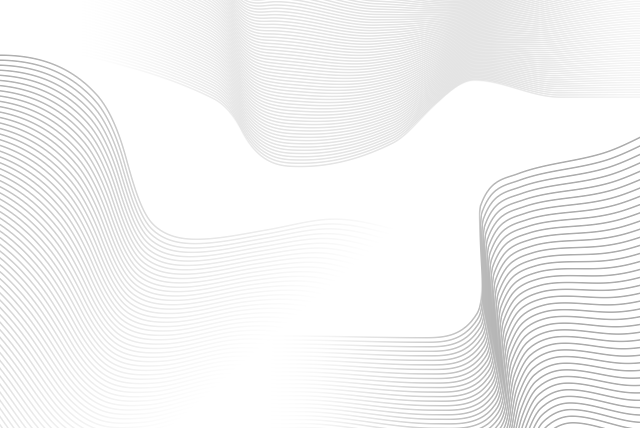
A Shadertoy shader for this background:

```glsl
// Three translucent ribbons of fine grey lines flowing over a white ground.
// Each ribbon blends a leading edge into a trailing edge, both cubic splines,
// and strokes evenly spaced levels of that blend; steep folds pack the lines.

const vec3 PAPER = vec3(1.0);
const vec3 INK = vec3(0.12);
const float HALF_STROKE = 0.00105;   // all lengths are in canvas heights
const float SOFTNESS = 0.75;         // filter radius in output samples
const float MAX_DENSITY = 0.6;       // ink limit where lines merge in a fold

const float LEFT_LINES = 58.0;
const float RIGHT_LINES = 36.0;
const float TOP_LINES = 50.0;
const float LEFT_INK = 0.62;
const float RIGHT_INK = 0.62;
const float TOP_INK = 0.2;
const float LEFT_SHEAR = -0.3;       // shears tilt each fold off the vertical
const float RIGHT_SHEAR = 0.2;
const float SHEAR_DEPTH = 0.586;

// Spline knots: sheared position across, depth below the top, slope
const int KNOTS = 8;
const vec3 LEFT_LEAD[KNOTS] = vec3[KNOTS](
    vec3(-0.137, 0.129, 0.0), vec3(0.116, 0.221, 0.83),
    vec3(0.227, 0.365, 1.73), vec3(0.343, 0.527, 0.71),
    vec3(0.451, 0.559, 0.0), vec3(0.61, 0.537, -0.18),
    vec3(0.759, 0.512, 0.0), vec3(0.903, 0.535, 0.23));
const vec3 LEFT_TRAIL[KNOTS] = vec3[KNOTS](
    vec3(-0.137, 0.8, 0.5), vec3(0.116, 1.0, 1.0),
    vec3(0.227, 1.1, 0.7), vec3(0.343, 1.15, 0.25),
    vec3(0.451, 1.15, -0.1), vec3(0.61, 1.11, 0.0),
    vec3(0.759, 1.17, 0.6), vec3(0.903, 1.27, 0.6));
const vec3 RIGHT_LEAD[KNOTS] = vec3[KNOTS](
    vec3(0.625, 0.785, 0.0), vec3(0.938, 0.789, 0.0),
    vec3(1.084, 0.734, -1.2), vec3(1.116, 0.625, -7.0),
    vec3(1.145, 0.479, -1.8), vec3(1.246, 0.406, -0.35),
    vec3(1.451, 0.359, -0.28), vec3(1.555, 0.318, -0.45));
const vec3 RIGHT_TRAIL[KNOTS] = vec3[KNOTS](
    vec3(0.625, 1.12, 0.0), vec3(0.938, 1.17, 0.0),
    vec3(1.05, 1.16, -0.4), vec3(1.12, 1.09, -1.6),
    vec3(1.19, 0.985, -0.8), vec3(1.26, 0.957, 0.0),
    vec3(1.406, 0.986, 0.1), vec3(1.555, 0.977, 0.0));
const vec3 TOP_LEAD[KNOTS] = vec3[KNOTS](
    vec3(0.2, 0.13, 0.25), vec3(0.498, 0.23, 0.5),
    vec3(0.559, 0.297, 1.9), vec3(0.703, 0.389, 0.0),
    vec3(0.918, 0.334, -0.5), vec3(1.016, 0.246, -0.9),
    vec3(1.109, 0.188, 0.0), vec3(1.309, 0.227, 0.0));
const vec3 TOP_TRAIL[KNOTS] = vec3[KNOTS](
    vec3(0.117, -0.234, 0.1), vec3(0.469, -0.098, 0.5),
    vec3(0.543, -0.029, 1.5), vec3(0.645, 0.004, 0.0),
    vec3(0.879, 0.04, 0.0), vec3(1.055, 0.035, -0.1),
    vec3(1.211, 0.0, -0.25), vec3(1.484, -0.06, -0.1));

// Cubic Hermite spline: returns depth and slope at x
vec2 spline(vec3 knots[KNOTS], float x) {
    x = clamp(x, knots[0].x, knots[KNOTS - 1].x);
    vec3 a = knots[0], b = knots[1];
    for (int i = 1; i < KNOTS - 1; i++) {
        if (x > knots[i].x) { a = knots[i]; b = knots[i + 1]; }
    }
    float span = b.x - a.x;
    float s = (x - a.x) / span;
    float rise = b.y - a.y;
    float m0 = a.z * span, m1 = b.z * span;
    float c2 = 3.0 * rise - 2.0 * m0 - m1;
    float c3 = m0 + m1 - 2.0 * rise;
    return vec2(a.y + s * (m0 + s * (c2 + s * c3)),
                (m0 + s * (2.0 * c2 + 3.0 * s * c3)) / span);
}

// Ink coverage of one ribbon at p = (across, depth)
float ribbon(vec2 p, vec3 lead[KNOTS], vec3 trail[KNOTS],
             float lines, float shear, float pixel) {
    float u = p.x - shear * (p.y - SHEAR_DEPTH);
    vec2 a = spline(lead, u);
    vec2 gap = spline(trail, u) - a;
    float t = (p.y - a.x) / gap.x;

    // Analytic gradient gives the true spacing between neighbouring lines
    float du = -(a.y + t * gap.y) / gap.x;
    float spacing = 1.0 / (lines * length(vec2(du, 1.0 / gap.x - shear * du)));

    float level = t * lines;
    float d = abs(level - max(round(level), 0.0)) * spacing;
    float r = SOFTNESS * pixel;
    float stroke = max(min(d + r, HALF_STROKE) - max(d - r, -HALF_STROKE), 0.0) / (2.0 * r);

    // Where lines are finer than a pixel, use their mean density
    float inside = clamp(0.5 + level * spacing / pixel, 0.0, 1.0);
    float density = inside * min(2.0 * HALF_STROKE / spacing, MAX_DENSITY);
    return mix(stroke, density, smoothstep(0.4, 0.9, pixel / spacing));
}

void mainImage(out vec4 fragColor, in vec2 fragCoord) {
    float pixel = 1.0 / iResolution.y;
    vec2 p = vec2(fragCoord.x, iResolution.y - fragCoord.y) * pixel;

    // Each ribbon fades out towards the open middle
    float leftFade = clamp(1.08 - (p.x + 1.13 * p.y) / 1.42, 0.0, 1.0);
    float rightFade = smoothstep(0.6, 1.32, p.x);
    float topFade = smoothstep(0.15, 0.65, p.x) * (1.0 - 0.6 * smoothstep(1.2, 1.5, p.x));

    float left = LEFT_INK * leftFade * ribbon(p, LEFT_LEAD, LEFT_TRAIL, LEFT_LINES, LEFT_SHEAR, pixel);
    float right = RIGHT_INK * rightFade * ribbon(p, RIGHT_LEAD, RIGHT_TRAIL, RIGHT_LINES, RIGHT_SHEAR, pixel);
    float top = TOP_INK * topFade * ribbon(p, TOP_LEAD, TOP_TRAIL, TOP_LINES, 0.0, pixel);

    float ink = 1.0 - (1.0 - left) * (1.0 - right) * (1.0 - top);
    fragColor = vec4(mix(PAPER, INK, ink), 1.0);
}
```
